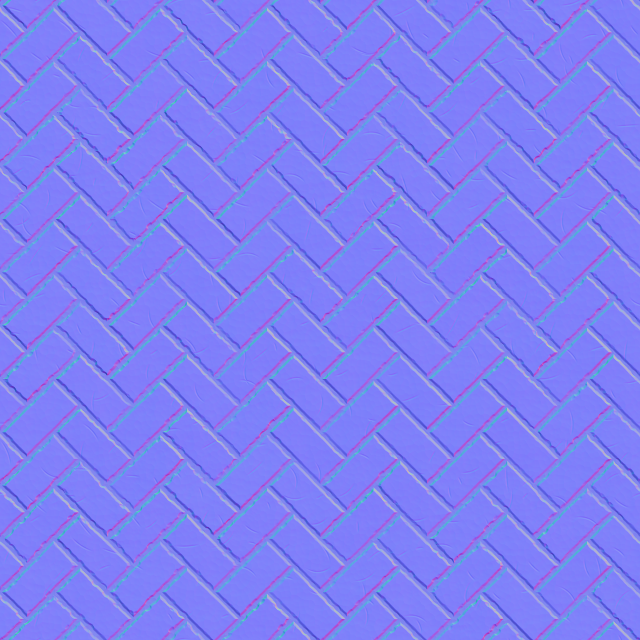
A Shadertoy shader for this texture map:

```glsl
#define REPEATS vec2(6.0, 12.0)   // herringbone repeats across and down
#define JOINT 0.012               // half joint, in brick widths
#define BEVEL 0.085               // width of the sloping brick edge
#define DEPTH 0.031               // height of a brick above the joint
#define WAVER 0.035               // slow wandering of the edges
#define CHIPPING 0.05             // fine crumbling of the edges
#define GRAIN 0.0022              // fine roughness everywhere
#define SCRATCH 0.0045            // depth of scratches
#define TILT 0.012                // random lean of each brick
#define FLAT_BLUE 0.98            // blue of a level face
#define SAMPLE_STEP 0.0008        // slope sampling distance on the canvas

vec2 hash2(vec2 c) {
    vec3 s = fract(c.xyx * vec3(0.1031, 0.1030, 0.0973));
    s += dot(s, s.yzx + 33.33);
    return fract((s.xx + s.yz) * s.zy);
}

// Wrapping cellular noise: squared distance to the nearest seed.
float cells(vec2 uv, float count) {
    vec2 p = uv * count, base = floor(p);
    float nearest = 1.0;
    for (int j = -1; j <= 1; j++)
    for (int i = -1; i <= 1; i++) {
        vec2 cell = base + vec2(i, j);
        vec2 toSeed = cell + hash2(mod(cell, count)) - p;
        nearest = min(nearest, dot(toSeed, toSeed));
    }
    return nearest;
}

// Layered sines, about -1 to 1, different for each brick.
float waves(vec2 q, float phase) {
    float sum = 0.0, amplitude = 0.5;
    vec2 k = vec2(2.1, 3.3);
    for (int i = 0; i < 4; i++) {
        sum += amplitude * sin(dot(q, k) + phase);
        k = 1.8 * vec2(-k.y, k.x) + 0.7;
        phase = phase * 1.7 + 1.3;
        amplitude *= 0.55;
    }
    return sum;
}

// Sparse, slightly bent scratches, one at most per wrapping cell.
float scratches(vec2 uv, float count) {
    vec2 p = uv * count, base = floor(p);
    float depth = 0.0;
    for (int j = -1; j <= 1; j++)
    for (int i = -1; i <= 1; i++) {
        vec2 cell = base + vec2(i, j), id = mod(cell, count);
        vec2 place = hash2(id), shape = hash2(id + 71.0);
        vec2 v = p - cell - place;
        float angle = 6.2831853 * shape.x;
        vec2 axis = vec2(cos(angle), sin(angle));
        v = vec2(dot(v, axis), dot(v, vec2(-axis.y, axis.x)));
        v.y += (place.x - 0.5) * 1.4 * v.x * v.x;
        float reach = 0.15 + 0.5 * shape.y;
        float line = 1.0 - smoothstep(0.0, 0.055, abs(v.y));
        line *= 1.0 - smoothstep(0.3 * reach, reach, abs(v.x));
        depth = max(depth, line * step(0.45, place.y));
    }
    return depth;
}

float boxDistance(vec2 q, vec2 halfSize) {
    vec2 d = abs(q) - halfSize;
    return length(max(d, 0.0)) + min(max(d.x, d.y), 0.0);
}

// Returns height in brick widths, and how much of the spot is brick face.
vec2 relief(vec2 uv) {
    vec2 p = uv * REPEATS, q = vec2(0.0), id = vec2(0.0);
    float edge = 10.0;

    // Nearest brick among both diagonal directions
    for (int o = 0; o < 2; o++)
    for (int j = -1; j <= 1; j++) {
        vec2 fromCentre = p - vec2(0.878, 0.645) + 0.5 * float(o);
        vec2 cell = floor(fromCentre + 0.5) + vec2(0, j);
        vec2 l = (fromCentre - cell) * vec2(2.0, 1.0);
        vec2 along = vec2(l.x - l.y, l.x + l.y);
        if (o == 1) along = along.yx;
        float d = boxDistance(along, vec2(0.96, 0.46) - JOINT) - 0.04;
        if (d < edge) {
            edge = d;
            q = along;
            id = mod(cell, REPEATS) + 37.0 * float(o);
        }
    }

    // Worn edges
    vec2 character = hash2(id + 5.0), lean = hash2(id + 19.0) - 0.5;
    float wear = mix(0.35, 1.0, character.x);
    float fine = cells(uv, 128.0);
    float pit = 1.0 - smoothstep(0.0, 0.12, cells(uv, 56.0));
    edge += WAVER * wear * (0.5 + 0.5 * waves(q * 1.4, 40.0 * character.y));
    edge += CHIPPING * wear * (0.6 * fine + 0.7 * pit);

    // Brick face
    float face = 1.0 - smoothstep(-BEVEL, 0.0, edge);
    float top = DEPTH + 2.0 * TILT * dot(q, lean);
    top += 0.004 * waves(q, 25.0 * character.x);
    top -= SCRATCH * scratches(uv, 26.0) + 0.0012 * pit * wear;
    return vec2(face * top + GRAIN * fine * mix(2.5, 1.0, face), face);
}

void mainImage(out vec4 fragColor, in vec2 fragCoord) {
    vec2 uv = fragCoord / iResolution.xy;
    vec2 e = vec2(SAMPLE_STEP, 0.0);

    // Slope, with height and distance both in brick widths
    vec2 rise = vec2(relief(uv + e.xy).x - relief(uv - e.xy).x,
                     relief(uv + e.yx).x - relief(uv - e.yx).x);
    vec2 slope = rise / (2.0 * SAMPLE_STEP * REPEATS.y * sqrt(2.0));
    vec3 normal = normalize(vec3(-slope, 1.0));

    // Encode the direction, with duller blue on slopes and in joints
    float joint = 1.0 - relief(uv).y;
    float blue = FLAT_BLUE - 0.5 * dot(normal.xy, normal.xy) - 0.04 * joint;
    vec2 redGreen = 0.5 + 0.5 * normal.xy + vec2(0.0, 0.02 * joint);
    fragColor = vec4(clamp(vec3(redGreen, blue), 0.0, 1.0), 1.0);
}
```
